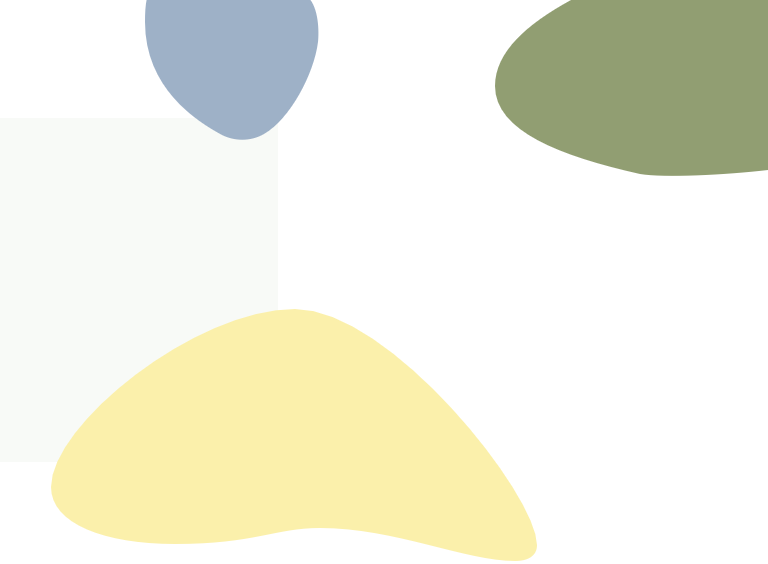
This background is drawn by a WebGL 2 fragment shader. Its source:

```glsl
#version 300 es
precision highp float;
// Flat pastel background: a faint panel with yellow, blue and green organic blobs on white.

uniform vec2 u_resolution;
out vec4 fragColor;

// The canvas spans this many layout units, origin at the lower left
const vec2 CANVAS = vec2(7.68, 5.64);

const vec3 PAPER  = vec3(1.0, 1.0, 1.0);
const vec3 MIST   = vec3(0.973, 0.981, 0.969);
const vec3 YELLOW = vec3(0.984, 0.941, 0.671);
const vec3 BLUE   = vec3(0.620, 0.694, 0.780);
const vec3 GREEN  = vec3(0.569, 0.620, 0.447);

const vec2 PANEL_CENTER = vec2(0.89, 2.74);
const vec2 PANEL_HALF   = vec2(1.89, 1.72);

// Closed outlines of cubic curves: an anchor and two handles per segment
const int SEGMENTS = 6;
const int STEPS = 16;
const int COUNT = 3 * SEGMENTS;

const vec2 YELLOW_BLOB[COUNT] = vec2[COUNT](
  vec2(0.51, 0.77), vec2(0.51, 1.39), vec2(1.95, 2.55),
  vec2(2.95, 2.55), vec2(3.90, 2.55), vec2(5.37, 0.69),
  vec2(5.37, 0.19), vec2(5.37, 0.08), vec2(5.28, 0.03),
  vec2(5.15, 0.03), vec2(4.65, 0.03), vec2(3.95, 0.36),
  vec2(3.20, 0.36), vec2(2.75, 0.36), vec2(2.55, 0.20),
  vec2(1.75, 0.20), vec2(1.05, 0.20), vec2(0.51, 0.40));

const vec2 BLUE_BLOB[COUNT] = vec2[COUNT](
  vec2(1.45, 5.42), vec2(1.45, 4.76), vec2(1.96, 4.43),
  vec2(2.22, 4.29), vec2(2.34, 4.23), vec2(2.50, 4.22),
  vec2(2.64, 4.30), vec2(2.90, 4.45), vec2(3.14, 4.90),
  vec2(3.18, 5.22), vec2(3.19, 5.32), vec2(3.19, 5.56),
  vec2(3.08, 5.67), vec2(3.00, 5.82), vec2(2.65, 6.04),
  vec2(2.25, 6.04), vec2(1.50, 6.04), vec2(1.45, 5.76));

const vec2 GREEN_BLOB[COUNT] = vec2[COUNT](
  vec2(4.95, 4.78), vec2(4.95, 4.33), vec2(5.60, 4.08),
  vec2(6.40, 3.90), vec2(6.64, 3.86), vec2(7.25, 3.89),
  vec2(7.68, 3.94), vec2(8.40, 4.02), vec2(9.00, 4.44),
  vec2(9.00, 5.04), vec2(9.00, 5.84), vec2(8.10, 6.24),
  vec2(7.20, 6.24), vec2(6.50, 6.24), vec2(6.05, 5.82),
  vec2(5.71, 5.64), vec2(5.27, 5.40), vec2(4.95, 5.12));

vec2 cubic(vec2 a, vec2 b, vec2 c, vec2 d, float t) {
  float u = 1.0 - t;
  return u * u * u * a + 3.0 * u * u * t * b + 3.0 * u * t * t * c + t * t * t * d;
}

// Signed distance to a closed outline, negative inside
float blobDistance(vec2 p, vec2 outline[COUNT]) {
  float nearest = 1e6;
  float side = 1.0;
  vec2 a = outline[0];
  for (int s = 0; s < SEGMENTS; s++) {
    int k = 3 * s;
    for (int i = 1; i <= STEPS; i++) {
      vec2 b = cubic(outline[k], outline[k + 1], outline[k + 2],
                     outline[(k + 3) % COUNT], float(i) / float(STEPS));
      vec2 edge = b - a;
      vec2 w = p - a;
      vec2 gap = w - edge * clamp(dot(w, edge) / dot(edge, edge), 0.0, 1.0);
      nearest = min(nearest, dot(gap, gap));
      // Each edge crossed by a horizontal ray flips inside and outside
      bvec3 crossing = bvec3(p.y >= a.y, p.y < b.y, edge.x * w.y > edge.y * w.x);
      if (all(crossing) || !any(crossing)) side = -side;
      a = b;
    }
  }
  return side * sqrt(nearest);
}

float boxDistance(vec2 p, vec2 halfSize) {
  vec2 q = abs(p) - halfSize;
  return length(max(q, 0.0)) + min(max(q.x, q.y), 0.0);
}

void main() {
  vec2 p = gl_FragCoord.xy / u_resolution * CANVAS;
  float pixel = CANVAS.y / u_resolution.y;

  // Antialiased layers, back to front
  vec3 color = PAPER;
  color = mix(color, MIST, clamp(0.5 - boxDistance(p - PANEL_CENTER, PANEL_HALF) / pixel, 0.0, 1.0));
  color = mix(color, YELLOW, clamp(0.5 - blobDistance(p, YELLOW_BLOB) / pixel, 0.0, 1.0));
  color = mix(color, BLUE, clamp(0.5 - blobDistance(p, BLUE_BLOB) / pixel, 0.0, 1.0));
  color = mix(color, GREEN, clamp(0.5 - blobDistance(p, GREEN_BLOB) / pixel, 0.0, 1.0));
  fragColor = vec4(color, 1.0);
}
```
